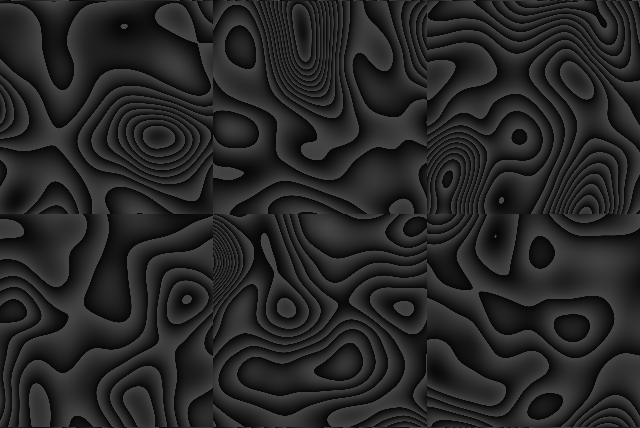
This pattern is drawn by a WebGL 1 fragment shader. Its source:

```glsl
precision highp float;
// Six square panels of dark grey contour bands. Each panel has its own smooth
// height field of gradient noise; the fraction of the height gives sawtooth
// shading that ramps from black to grey and drops sharply at every contour.

uniform vec2 u_resolution;

// Sine-free hash returning two values in 0..1.
vec2 hash22(vec2 p) {
  vec3 q = fract(p.xyx * vec3(0.1031, 0.1030, 0.0973));
  q += dot(q, q.yzx + 33.33);
  return fract((q.xx + q.yz) * q.zy);
}

// Slope of one lattice corner, applied to the offset from that corner.
float cornerSlope(vec2 cell, vec2 offset) {
  return dot(hash22(cell) * 2.0 - 1.0, offset);
}

// Gradient noise, roughly -0.7..0.7.
float gradientNoise(vec2 p) {
  vec2 cell = floor(p);
  vec2 f = p - cell;
  vec2 s = f * f * f * (f * (f * 6.0 - 15.0) + 10.0);
  vec2 e = vec2(1.0, 0.0);
  float low = mix(cornerSlope(cell, f), cornerSlope(cell + e, f - e), s.x);
  float high = mix(cornerSlope(cell + e.yx, f - e.yx),
                   cornerSlope(cell + 1.0, f - 1.0), s.x);
  return mix(low, high, s.y);
}

// Height in contour steps: calm medium hills and a few steep mountains.
float height(vec2 p, vec2 panel) {
  vec2 seed = panel * vec2(37.0, 53.0) + 11.0;
  float steepness = mix(0.7, 1.5, hash22(seed).x);
  float broad = gradientNoise(p * 1.5 + seed + 0.35);
  float hills = gradientNoise(p * 2.7 + seed + 140.0);
  float ripples = gradientNoise(p * 5.5 + seed + 290.0);
  float mountains = 110.0 * broad * broad * broad;
  return steepness * (hills * (5.0 + 12.0 * broad) + 3.0 * broad
       + mountains + 3.0 * ripples * broad) + 0.4;
}

void main() {
  // Panels are a third of the canvas wide, two rows centred vertically.
  float pixel = 3.0 / u_resolution.x;
  vec2 p = (gl_FragCoord.xy - 0.5 * u_resolution) * pixel + vec2(1.5, 1.0);
  vec2 panel = floor(p);

  // Height change over one pixel sets the width of the softened drop.
  float h = height(p, panel);
  vec2 slope = vec2(height(p + vec2(pixel, 0.0), panel),
                    height(p + vec2(0.0, pixel), panel)) - h;
  float edge = clamp(0.4 * length(slope), 0.001, 0.3);

  // Sawtooth band with a crisp, barely smoothed fall at its bright end.
  float ramp = fract(h);
  float band = pow(ramp, 0.95) * (1.0 - smoothstep(1.0 - edge, 1.0, ramp));
  gl_FragColor = vec4(vec3(mix(0.025, 0.274, band)), 1.0);
}
```
